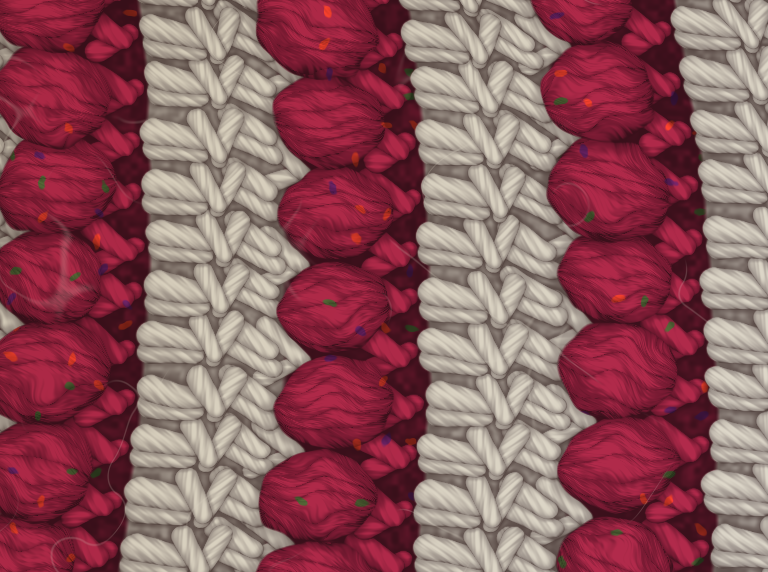
Write a WebGL 1 fragment shader that draws this texture.

```glsl
precision highp float;
// Crochet blanket: pale ribbed stripes alternating with crimson bobble stripes, flecked wool.
uniform vec2 u_resolution;

// Lengths are in canvas heights.
#define STRIPE 0.47
#define STITCH 0.0906
#define BOBBLE 0.1645
#define BOBBLE_X 0.328
#define BOBBLE_SIZE vec2(0.098, 0.086)
#define WARP 0.010
#define FLECK_CELL 0.050
#define FLECK_CHANCE 0.24
#define HAIR 0.20

const vec3 PALE_DARK = vec3(0.33, 0.27, 0.25);
const vec3 PALE_MID = vec3(0.62, 0.58, 0.54);
const vec3 PALE_LIGHT = vec3(0.85, 0.82, 0.75);
const vec3 RED_DARK = vec3(0.22, 0.06, 0.10);
const vec3 RED_MID = vec3(0.46, 0.10, 0.19);
const vec3 RED_LIGHT = vec3(0.68, 0.16, 0.28);

float hash(vec2 p) {
  return fract(sin(dot(p, vec2(127.1, 311.7))) * 43758.5);
}

float noise(vec2 p) {
  vec2 i = floor(p), f = fract(p);
  f = f * f * (3.0 - 2.0 * f);
  return mix(mix(hash(i), hash(i + vec2(1, 0)), f.x),
             mix(hash(i + vec2(0, 1)), hash(i + vec2(1, 1)), f.x), f.y);
}

mat2 rotate(float a) { return mat2(cos(a), sin(a), -sin(a), cos(a)); }

vec3 ramp(vec3 dark, vec3 mid, vec3 light, float v) {
  return mix(mix(dark, mid, smoothstep(0.0, 0.5, v)), light, smoothstep(0.45, 1.0, v));
}

// A surface is (brightness, redness). Lays a tapered twisted strand from a to b over it.
void yarn(inout vec2 surface, vec2 p, vec2 a, vec2 b, float r, float red) {
  vec2 ab = b - a, dir = normalize(ab), q = p - a;
  float h = clamp(dot(q, ab) / dot(ab, ab), 0.0, 1.0);
  r *= 1.0 - 0.25 * h;
  vec2 off = (q - ab * h) / r;
  float d = length(off);
  float along = dot(q, dir), twist = dot(q, vec2(-dir.y, dir.x)) + 0.5 * along;
  float fibre = noise(vec2(twist * 270.0, along * 45.0 + a.y * 90.0));
  float ply = 0.5 + 0.5 * sin(twist * 390.0);
  float v = 0.14 + 0.68 * sqrt(max(0.0, 1.0 - d * d)) + 0.12 * dot(off, vec2(-0.4, 0.9));
  v += 0.24 * (fibre - 0.5) + 0.16 * (ply - 0.4);
  surface.x *= 1.0 - 0.45 * smoothstep(1.55, 0.95, d);
  float soft = 1.2 / (u_resolution.y * r);
  surface = mix(surface, vec2(v, red), smoothstep(1.0 + soft, 1.0 - soft, d));
}

// A rounded cluster of strands that converge at both ends.
void bobble(inout vec2 surface, vec2 p, vec2 id) {
  float rnd = hash(id + 4.7);
  vec2 q = rotate(0.7 * (rnd - 0.35)) * p / (BOBBLE_SIZE * (0.94 + 0.12 * hash(id)));
  float d = length(q) + 0.16 * (noise(q * 2.5 + id * 7.0) - 0.5);
  float strand = 2.7 * q.y / sqrt(max(0.12, 1.1 - q.x * q.x));
  strand += 1.3 * noise(q * 1.7 + id * 3.0) + rnd;
  float f = fract(strand);
  float round = sqrt(max(0.0, 4.0 * f * (1.0 - f)));
  float slant = q.x * 7.0 + f * 4.0 + floor(strand) * 2.3;
  float fibre = noise(vec2(slant * 3.2, strand * 5.0));
  float v = 0.62 * sqrt(max(0.0, 1.0 - d * d)) * (0.45 + 0.65 * round);
  v += 0.08 + 0.30 * (fibre - 0.4) + 0.09 * sin(slant) + 0.10 * (q.y - 0.4 * q.x);
  surface.x *= 1.0 - 0.5 * smoothstep(1.25, 0.95, d);
  surface = mix(surface, vec2(v, 1.0), smoothstep(1.02, 0.97, d));
}

void main() {
  vec2 canvas = gl_FragCoord.xy / u_resolution.y;
  vec2 p = canvas + WARP * (vec2(noise(canvas * 13.0), noise(canvas * 13.0 + 40.0)) - 0.5);

  // Leaning, bowed stripes; x starts at the left edge of each pale one.
  float fall = 1.0 - p.y;
  float s = (p.x - 0.226 + 0.043 * fall - 0.13 * fall * p.y) / (0.466 + 0.055 * fall);
  float col = floor(s), x = fract(s) * STRIPE;
  float next = step(0.3, x), rib = col + next, ribX = x - next * STRIPE;
  float ribY = p.y + STITCH * hash(vec2(rib, 2.0));
  float bobY = p.y - 0.047 - 0.05 * mod(col, 2.0);
  float row = floor(ribY / STITCH), bobRow = floor(bobY / BOBBLE);

  float inRed = max(smoothstep(0.245, 0.26, x), smoothstep(0.025, 0.015, x));
  vec2 surface = vec2(mix(0.32, 0.12, inRed) + 0.2 * (noise(p * 90.0) - 0.5), inRed);

  // Pale points between bobbles, then the slanted right side and the red edging.
  for (int j = -1; j <= 1; j++) {
    float k = bobRow + float(j);
    vec2 q = vec2(x, bobY - k * BOBBLE);
    yarn(surface, q, vec2(0.215, -0.035), vec2(0.270, -0.006), 0.017, 0.0);
    yarn(surface, q, vec2(0.222, 0.050), vec2(0.280, -0.004), 0.019, 0.0);
  }
  for (int j = -1; j <= 1; j++) {
    float k = row + float(j);
    vec2 q = vec2(ribX, ribY - (k + 0.5) * STITCH);
    q += 0.012 * (vec2(hash(vec2(k, rib)), hash(vec2(rib, k + 9.0))) - 0.5);
    yarn(surface, q, vec2(0.170, 0.002), vec2(0.232, -0.036), 0.021, 0.0);
    yarn(surface, q, vec2(0.162, 0.038), vec2(0.225, -0.004), 0.020, 0.0);
    yarn(surface, q, vec2(-0.065, -0.032), vec2(-0.008, -0.002), 0.021, 1.0);
    yarn(surface, q, vec2(-0.080, 0.028), vec2(-0.022, -0.014), 0.023, 1.0);
  }
  for (int j = -1; j <= 1; j++) {
    vec2 id = vec2(col, bobRow + float(j));
    vec2 jitter = 0.016 * (vec2(hash(id + 1.3), hash(id + 8.1)) - 0.5);
    bobble(surface, vec2(x - BOBBLE_X, bobY - (id.y + 0.5) * BOBBLE) + jitter, id);
  }
  // Plump loops on the left and the braided chain along the middle.
  for (int j = -1; j <= 1; j++) {
    float k = row + float(j);
    vec2 q = vec2(ribX, ribY - (k + 0.5) * STITCH);
    q += vec2(0.018, 0.010) * (vec2(hash(vec2(k, rib)), hash(vec2(rib, k + 5.0))) - 0.5);
    yarn(surface, q, vec2(0.032, -0.015), vec2(0.105, -0.024), 0.023, 0.0);
    yarn(surface, q, vec2(0.030, 0.015), vec2(0.112, -0.002), 0.024, 0.0);
    yarn(surface, q, vec2(0.168, 0.034), vec2(0.138, -0.034), 0.018, 0.0);
    yarn(surface, q, vec2(0.106, 0.036), vec2(0.140, -0.026), 0.018, 0.0);
  }

  float v = surface.x + 0.08 * (noise(canvas * 5.0) - 0.5);
  vec3 color = mix(ramp(PALE_DARK, PALE_MID, PALE_LIGHT, v),
                   ramp(RED_DARK, RED_MID, RED_LIGHT, v * 1.2), surface.y);

  // Orange, green and violet flecks spun into the red wool.
  vec2 cell = floor(p / FLECK_CELL);
  float kind = hash(cell + 3.1);
  vec2 q = fract(p / FLECK_CELL) - 0.35 - 0.3 * vec2(hash(cell), hash(cell + 6.0));
  q = rotate(6.28 * hash(cell + 2.0)) * q * vec2(3.6, 6.8);
  float fleck = smoothstep(1.0, 0.6, length(q) + 0.5 * (noise(p * 130.0) - 0.5));
  fleck *= step(hash(cell + 11.0), FLECK_CHANCE) * surface.y;
  vec3 dye = kind < 0.5 ? vec3(0.90, 0.24, 0.14)
           : kind < 0.8 ? vec3(0.24, 0.40, 0.18) : vec3(0.34, 0.12, 0.38);
  color = mix(color, dye * (0.5 + 0.7 * v), 0.85 * fleck);

  // Loose hairs and a soft cool light from the lower right.
  float hair = smoothstep(0.022, 0.0, abs(noise(rotate(0.6) * canvas * 11.0) - 0.5));
  hair *= smoothstep(0.5, 0.7, noise(canvas * 8.0 + 20.0));
  color = mix(color, PALE_LIGHT, HAIR * hair);
  color *= mix(vec3(0.98, 0.97, 0.95), vec3(1.03, 1.04, 1.07), canvas.x * 0.5 + 0.25 * fall);
  gl_FragColor = vec4(color, 1.0);
}
```
